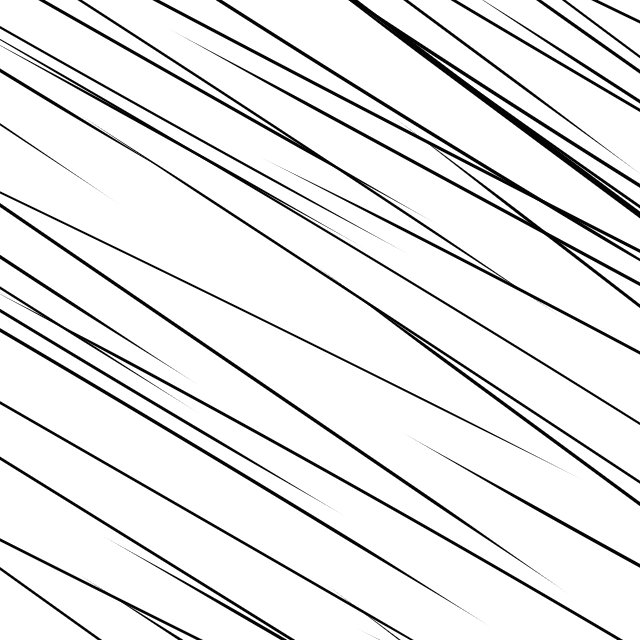
Write a Shadertoy shader that draws this pattern.

```glsl
// Fine tapered black ink strokes sweeping diagonally down across white paper.

const int STROKE_COUNT = 56;
const float LANE_SPAN = 1.6;      // total breadth covered by the lanes
const float MAIN_ANGLE = 0.55;    // downward slope in radians
const float ANGLE_SPREAD = 0.11;
const float TAPER_LENGTH = 0.28;
const vec3 PAPER = vec3(1.0);
const vec3 INK = vec3(0.015);

// Integer hash mapped to 0..1
float hash(uint n) {
    n = n * 747796405u + 2891336453u;
    n = ((n >> ((n >> 28u) + 4u)) ^ n) * 277803737u;
    n = (n >> 22u) ^ n;
    return float(n >> 8u) / 16777216.0;
}

// Random value for one property of one stroke
float strokeRandom(int stroke, int property, float low, float high) {
    return mix(low, high, hash(uint(stroke * 16 + property + 41)));
}

// Unit vector pointing right and down
vec2 downwardDirection(float angle) {
    return vec2(cos(angle), -sin(angle));
}

// Coordinates along and across a direction
vec2 toFrame(vec2 p, vec2 dir) {
    return vec2(dot(p, dir), dot(p, vec2(-dir.y, dir.x)));
}

// Share of a pixel covered by a band, also exact for hairlines
float bandCoverage(float dist, float halfWidth, float pixel) {
    vec2 edges = vec2(dist + halfWidth, dist - halfWidth) / pixel + 0.5;
    edges = clamp(edges, 0.0, 1.0);
    return edges.x - edges.y;
}

// Slightly bent line whose width runs out towards both ends
float strokeCoverage(vec2 p, float halfLength, float halfWidth, float bend, float pixel) {
    float remaining = halfLength - abs(p.x);
    float taper = smoothstep(0.0, TAPER_LENGTH, remaining);
    float dist = p.y + bend * p.x * p.x;
    return bandCoverage(dist, halfWidth * taper, pixel);
}

// One stroke, placed at random within its own lane
float laneStroke(vec2 p, int i, float pixel) {
    vec2 mainDir = downwardDirection(MAIN_ANGLE);
    float lane = (float(i) + strokeRandom(i, 0, -0.4, 1.4)) / float(STROKE_COUNT);
    float across = (lane - 0.5) * LANE_SPAN;
    float along = strokeRandom(i, 1, -1.1, 1.1);
    vec2 center = along * mainDir + across * vec2(-mainDir.y, mainDir.x);

    float angle = MAIN_ANGLE + strokeRandom(i, 2, -ANGLE_SPREAD, ANGLE_SPREAD);
    float halfLength = strokeRandom(i, 3, 0.3, 1.2);
    float halfWidth = strokeRandom(i, 4, 0.0015, 0.0027);
    float bend = strokeRandom(i, 5, -0.025, 0.025);
    vec2 local = toFrame(p - center, downwardDirection(angle));
    return strokeCoverage(local, halfLength, halfWidth, bend, pixel);
}

void mainImage(out vec4 fragColor, in vec2 fragCoord) {
    float pixel = 1.0 / min(iResolution.x, iResolution.y);
    vec2 p = (fragCoord - 0.5 * iResolution.xy) * pixel;

    // Layer all strokes as overlapping ink
    float bare = 1.0;
    for (int i = 0; i < STROKE_COUNT; i++) {
        bare *= 1.0 - laneStroke(p, i, pixel);
    }
    fragColor = vec4(mix(INK, PAPER, bare), 1.0);
}
```
